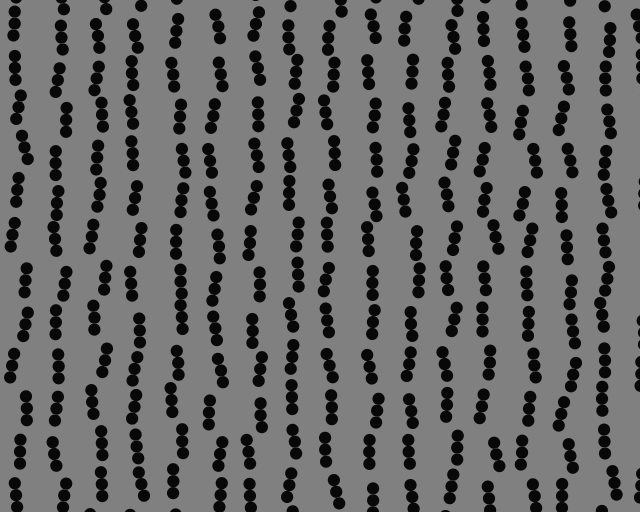
Reproduce this pattern procedurally as a WebGL 2 fragment shader.

```glsl
#version 300 es
precision highp float;
// Short upright stacks of three black dots scattered evenly on mid grey.
// Each cell of a grid holds one stack, shifted and tilted by hashes; columns
// slide slowly up and down so that stacks meet end to end but seldom overlap.

uniform vec2 u_resolution;
out vec4 outColor;

const vec2 CELL = vec2(0.0765, 0.0815);
const float DOT_RADIUS = 0.0119;
const float DOT_SPACING = 0.0233;

float hash(vec2 p) {
    vec3 q = fract(vec3(p.xyx) * 0.1031);
    q += dot(q, q.yzx + 33.33);
    return fract((q.x + q.y) * q.z);
}

// Signed random value in -1..1, one independent stream per salt
float jitter(vec2 cell, float salt) {
    return 2.0 * hash(cell + salt * 17.3 + 50.0) - 1.0;
}

// Slow vertical drift along a column, independent between columns
float columnDrift(vec2 cell) {
    float t = cell.y / 4.0;
    float k = floor(t);
    float a = jitter(vec2(cell.x, k), 1.0);
    float b = jitter(vec2(cell.x, k + 1.0), 1.0);
    return mix(a, b, smoothstep(0.0, 1.0, t - k));
}

// Distance to the nearest dot of the stack in one cell
float stackDistance(vec2 p, vec2 cell) {
    vec2 shift = vec2(0.20 * jitter(cell, 2.0),
                      0.22 * columnDrift(cell) + 0.07 * jitter(cell, 3.0));
    vec2 center = (cell + 0.5 + shift) * CELL;
    float tilt = 0.23 * jitter(cell, 4.0);
    vec2 axis = vec2(sin(tilt), cos(tilt));
    float d = 1.0;
    for (int i = -1; i <= 1; i++) {
        vec2 dotCenter = center + axis * DOT_SPACING * float(i);
        dotCenter.x += 0.0008 * jitter(cell, 6.0 + float(i));
        d = min(d, length(p - dotCenter) - DOT_RADIUS);
    }
    return d;
}

void main() {
    vec2 p = gl_FragCoord.xy / u_resolution.y;
    vec2 home = floor(p / CELL);

    // Nearest dot among this cell and its neighbours
    float d = 1.0;
    for (int y = -1; y <= 1; y++)
        for (int x = -1; x <= 1; x++)
            d = min(d, stackDistance(p, home + vec2(x, y)));

    // Edge softened over one pixel
    float ink = clamp(0.5 - d * u_resolution.y, 0.0, 1.0);
    vec3 grey = vec3(0.502);
    vec3 black = vec3(0.03);
    outColor = vec4(mix(grey, black, ink), 1.0);
}
```
